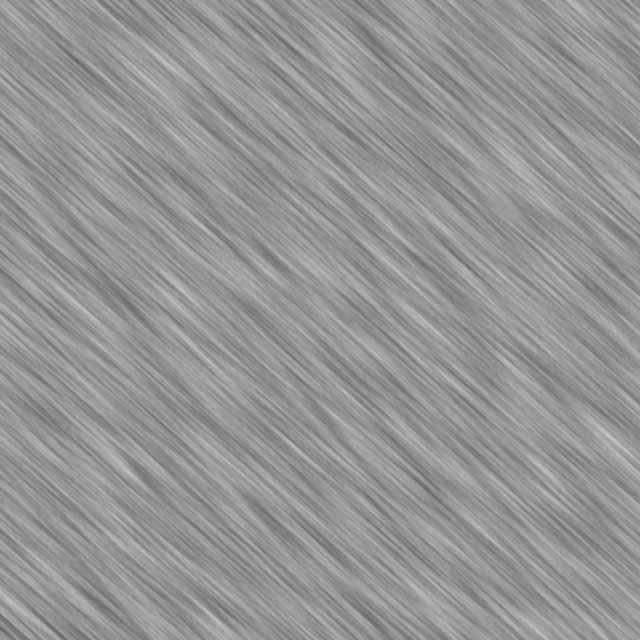
Write a three.js fragment shader that draws this texture.

```glsl
// Brushed grey metal: dense fine streaks running diagonally down to the right.
varying vec2 vUv;

const float BRUSH_ANGLE = -0.715;              // radians from the horizontal
const vec3  METAL_COLOR = vec3(0.582);
const float CONTRAST = 1.14;

// Cells per canvas: x along the brushing, y across it
const vec2 BROAD_CELLS  = vec2(4.0, 28.0);
const vec2 MEDIUM_CELLS = vec2(6.0, 66.0);
const vec2 STREAK_CELLS = vec2(7.5, 128.0);
const vec2 FINE_CELLS   = vec2(13.0, 215.0);
const vec2 GRAIN_CELLS  = vec2(90.0, 240.0);

const float BROAD_AMOUNT  = 0.050;
const float MEDIUM_AMOUNT = 0.085;
const float STREAK_AMOUNT = 0.130;
const float FINE_AMOUNT   = 0.105;
const float GRAIN_AMOUNT  = 0.035;

const float LAYER_TILT = 0.014;                // lets the streaks cross slightly
const float CELL_STAGGER = 0.37;               // hides the rows of the lattice
const float TAU = 6.2831853;

float hash(vec2 p) {
  vec3 q = fract(p.xyx * vec3(0.1031, 0.1030, 0.0973));
  q += dot(q, q.yzx + 33.33);
  return fract((q.x + q.y) * q.z);
}

vec2 randomGradient(vec2 cell) {
  float angle = TAU * hash(cell);
  return vec2(cos(angle), sin(angle));
}

float gradientNoise(vec2 p) {
  vec2 i = floor(p);
  vec2 f = p - i;
  vec2 w = f * f * f * (f * (f * 6.0 - 15.0) + 10.0);
  vec2 e = vec2(1.0, 0.0);
  float a = dot(randomGradient(i), f);
  float b = dot(randomGradient(i + e.xy), f - e.xy);
  float c = dot(randomGradient(i + e.yx), f - e.yx);
  float d = dot(randomGradient(i + e.xx), f - e.xx);
  return mix(mix(a, b, w.x), mix(c, d, w.x), w.y);
}

vec2 rotate(vec2 p, float angle) {
  float c = cos(angle);
  float s = sin(angle);
  return vec2(c * p.x + s * p.y, c * p.y - s * p.x);
}

// One layer of noise stretched along the brushing direction
float brushLayer(vec2 p, vec2 cells, float tilt, float seed) {
  vec2 q = rotate(p, tilt) * cells;
  q.x += CELL_STAGGER * q.y;
  return gradientNoise(q + seed * vec2(17.3, 41.7));
}

void main() {
  vec2 p = rotate(vUv - 0.5, BRUSH_ANGLE);

  // Broad shading, streaks, hairlines and faint grain
  float shade = BROAD_AMOUNT * brushLayer(p, BROAD_CELLS, LAYER_TILT, 11.0);
  shade += MEDIUM_AMOUNT * brushLayer(p, MEDIUM_CELLS, -LAYER_TILT, 12.0);
  shade += STREAK_AMOUNT * brushLayer(p, STREAK_CELLS, 0.0, 13.0);
  shade += FINE_AMOUNT * brushLayer(p, FINE_CELLS, LAYER_TILT, 14.0);
  shade += GRAIN_AMOUNT * brushLayer(p, GRAIN_CELLS, 0.0, 15.0);

  gl_FragColor = vec4(METAL_COLOR + CONTRAST * shade, 1.0);
}
```
